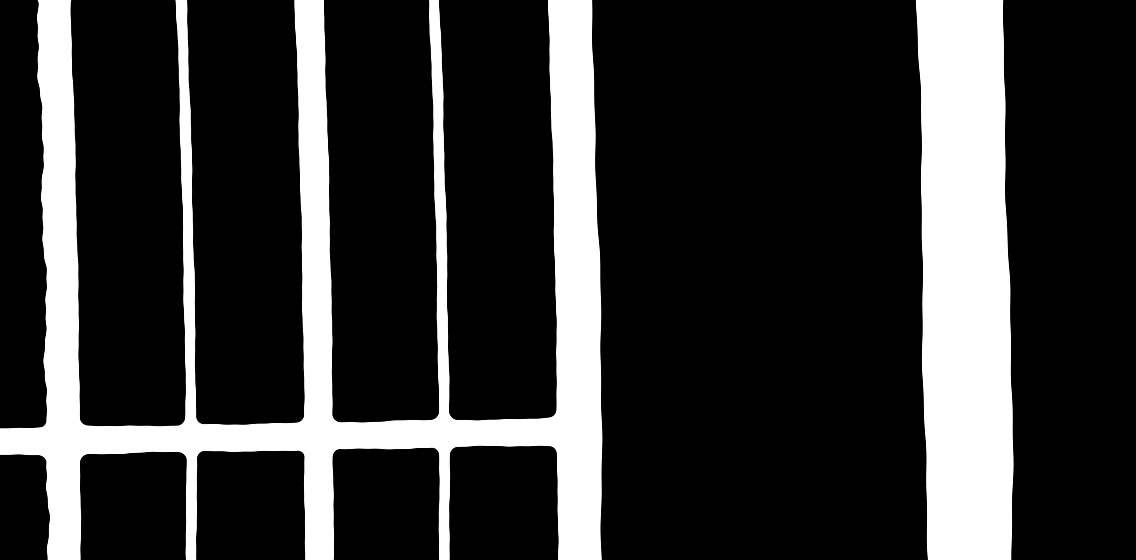
Left, the full canvas; right, a detail of the centre.
A WebGL 1 fragment shader for this pattern:

```glsl
precision highp float;
// Leaning pairs of rounded black bars on white, cut by a sloping gap, with uneven edges.

uniform vec2 u_resolution;

const float PAIR_PITCH = 0.4518;
const float PAIR_START = 0.0996;
const float PAIR_SEAM = 0.2243;
const float ROW_PITCH = 0.819;
const float ROW_START = 0.789;
const float ROW_GAP = 0.049;
const float LEAN = 0.0182;
const float CORNER = 0.014;

float hash(vec2 id) {
  return fract(sin(dot(id, vec2(12.99, 78.23))) * 437.58);
}

// Layered sines: a slow bend, a ripple and fine grain.
float roughness(float t, float phase) {
  return 0.55 * sin(t * 23.0 + phase)
       + 0.30 * sin(t * 61.0 + phase * 2.3)
       + 0.15 * sin(t * 173.0 + phase * 4.1);
}

float roundedBox(vec2 p, vec2 halfSize, float radius) {
  vec2 d = abs(p) - halfSize + radius;
  return length(max(d, 0.0)) + min(max(d.x, d.y), 0.0) - radius;
}

// Skews the plane: columns drift right going down, rows rise to the right.
vec2 straighten(vec2 p, float wear) {
  float up = 1.0 - p.y;
  float drift = LEAN * (1.0 - up * up);
  return vec2(p.x - drift + 0.008 * wear, p.y + LEAN * p.x);
}

// Signed distance to the nearest bar, negative inside.
float barDistance(vec2 p, float wear) {
  vec2 q = straighten(p, wear);
  float column = (q.x - PAIR_START) / PAIR_PITCH;
  float row = (q.y - ROW_START) / ROW_PITCH;

  // Each pair holds a narrower bar and a wider one.
  float x = fract(column) * PAIR_PITCH;
  float second = step(PAIR_SEAM, x);
  float center = mix(0.1204, 0.3301, second);
  float halfWidth = mix(0.0944, 0.0964, second);
  vec2 local = vec2(x - center, (fract(row) - 0.5) * ROW_PITCH);

  // Every bar gets its own edge wobble.
  vec2 id = vec2(floor(column) * 2.0 + second, floor(row));
  float phase = 6.283 * hash(id);
  float amplitude = mix(0.0014, 0.0048, wear);
  local.x += amplitude * roughness(p.y, phase + 14.0 * p.x);
  local.y += 0.0020 * roughness(p.x, phase + 9.0 * p.y);

  vec2 halfSize = vec2(halfWidth, 0.5 * (ROW_PITCH - ROW_GAP));
  return roundedBox(local, halfSize, CORNER);
}

void main() {
  vec2 p = gl_FragCoord.xy / u_resolution;
  p.y = 1.0 - p.y;
  float pixel = 1.0 / min(u_resolution.x, u_resolution.y);

  // The leftmost bar is the most worn.
  float wear = 1.0 - smoothstep(0.085, 0.125, p.x);
  float paper = smoothstep(-0.5 * pixel, 0.5 * pixel, barDistance(p, wear));
  gl_FragColor = vec4(vec3(paper), 1.0);
}
```
